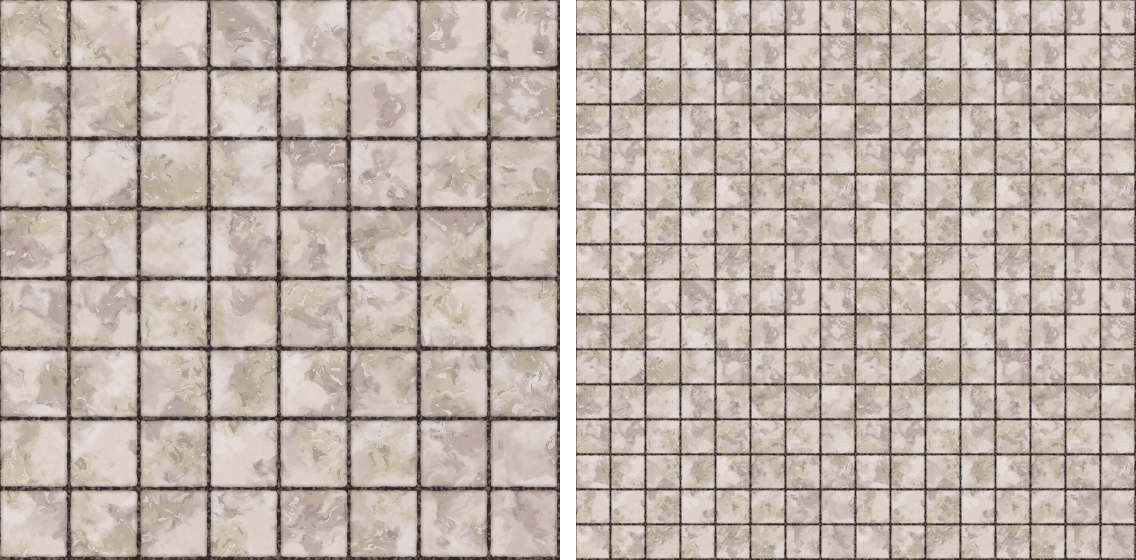
Left, the tile; right, the same tile 2 across and 2 down.
This texture is drawn by a WebGL 2 fragment shader. Its source:

```glsl
#version 300 es
precision highp float;
precision highp int;
// Square stone tiles in a grid with narrow, dark, gritty grout.
// Each tile shows its own window of warped noise: clouds, stains, veins, flakes.
// Grout and edge wobble use noise that wraps over the canvas, so it tiles.

#define TILES 8.0
#define GROUT_HALF 0.026
#define CORNER 0.045
#define WOBBLE 0.016
#define GRID_SHIFT vec2(0.016, -0.020)
#define PALE vec3(0.865, 0.815, 0.785)
#define BEIGE vec3(0.805, 0.742, 0.708)
#define TAUPE vec3(0.690, 0.620, 0.588)
#define OLIVE vec3(0.730, 0.680, 0.565)
#define HAZE vec3(0.895, 0.865, 0.865)
#define GROUT_DARK vec3(0.185, 0.145, 0.145)
#define GROUT_LIGHT vec3(0.470, 0.410, 0.390)

uniform vec2 u_resolution;
out vec4 fragColor;

// Integer hash of a lattice point, 0 to 1
float hash(vec2 cell) {
    uvec2 n = uvec2(cell);
    uint h = n.x * 1597334677u ^ n.y * 3812015801u;
    h = (h ^ (h >> 15)) * 2246822519u;
    h = (h ^ (h >> 13)) * 3266489917u;
    return float((h ^ (h >> 16)) >> 8) / 16777216.0;
}

// Value noise that repeats after a whole number of lattice steps
float noise(vec2 p, float period) {
    vec2 i = floor(p), f = fract(p);
    vec2 a = mod(i, period), b = mod(i + 1.0, period);
    f = f * f * (3.0 - 2.0 * f);
    return mix(mix(hash(a), hash(vec2(b.x, a.y)), f.x),
               mix(hash(vec2(a.x, b.y)), hash(b), f.x), f.y);
}

float fbm(vec2 p) {
    float sum = 0.0, weight = 0.5;
    for (int i = 0; i < 5; i++) {
        sum += weight * noise(p, 4096.0);
        p = p * 2.03 + 19.7;
        weight *= 0.5;
    }
    return sum / 0.96875;
}

float roundedBox(vec2 p, float halfSize, float radius) {
    vec2 q = abs(p) - halfSize + radius;
    return length(max(q, 0.0)) + min(max(q.x, q.y), 0.0) - radius;
}

vec3 stone(vec2 p) {
    vec2 warp = vec2(fbm(p * 3.0), fbm(p * 3.0 + 41.0)) - 0.5;
    vec2 q = p + 0.45 * warp;

    // Broad clouds, brown stains and white haze
    vec3 color = mix(BEIGE, PALE, smoothstep(0.32, 0.56, fbm(q * 2.6)));
    float stain = smoothstep(0.51, 0.67, fbm(q * 2.4 + 83.0));
    float haze = smoothstep(0.53, 0.72, fbm(q * 2.2 + 131.0));
    color = mix(color, TAUPE, 0.72 * stain);
    color = mix(color, HAZE, 0.75 * haze);

    // Olive patches with thin winding veins
    float patchy = smoothstep(0.52, 0.68, fbm(p * 2.0 + 173.0));
    float vein = 1.0 - smoothstep(0.0, 0.035, abs(fbm(q * 7.0 + 211.0) - 0.5));
    color = mix(color, OLIVE, patchy * (0.40 + 0.35 * vein));
    float pit = smoothstep(0.60, 0.74, fbm(q * 10.0 + 307.0));
    color = mix(color, TAUPE * 0.86, 0.6 * pit * max(patchy, stain));

    // Small bright flakes near the stains
    float flake = smoothstep(0.65, 0.74, fbm(q * vec2(11.0, 15.0) + 251.0));
    color = mix(color, HAZE, 0.75 * flake * max(stain, patchy));
    return color + 0.035 * (fbm(p * 22.0) - 0.5);
}

void main() {
    vec2 uv = gl_FragCoord.xy / u_resolution;
    vec2 p = uv * TILES + GRID_SHIFT;
    vec2 id = mod(floor(p), TILES);
    vec2 local = fract(p) - 0.5;
    float pixel = TILES / min(u_resolution.x, u_resolution.y);

    // Distance inside the slightly uneven tile outline
    float wobble = noise(p * 9.0, TILES * 9.0) + 0.5 * noise(p * 21.0, TILES * 21.0) - 0.75;
    float inside = -roundedBox(local, 0.5 - GROUT_HALF, CORNER) + WOBBLE * wobble;

    // Every tile reads a different part of the stone
    vec2 origin = 200.0 * vec2(hash(id + 11.0), hash(id + 57.0));
    vec3 tile = stone(local + origin);
    tile *= 0.98 + 0.035 * hash(id + 101.0);
    tile *= mix(0.83, 1.0, smoothstep(0.0, 0.055, inside));

    // Gritty grout with brown and grey grains
    float grit = 0.6 * noise(p * 28.0, TILES * 28.0) + 0.4 * noise(p * 47.0, TILES * 47.0);
    vec3 grout = mix(GROUT_DARK, GROUT_LIGHT, smoothstep(0.30, 0.85, grit));
    grout += vec3(0.03, 0.0, -0.01) * (noise(p * 12.0, TILES * 12.0) - 0.3);

    float soft = max(0.012, 0.75 * pixel);
    fragColor = vec4(mix(grout, tile, smoothstep(-soft, soft, inside)), 1.0);
}
```
